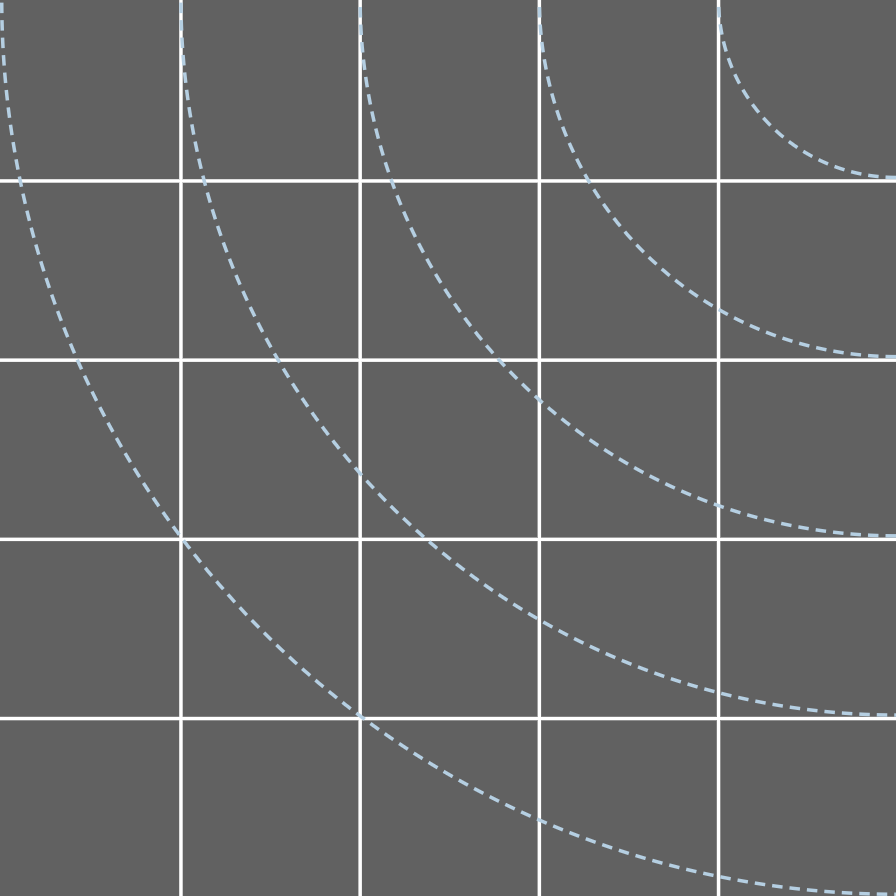
This pattern is drawn by a Shadertoy shader. Its source:

```glsl
const vec3 BACKGROUND = vec3(0.38);
const vec3 GRID_COLOR = vec3(1.0);
const vec3 ARC_COLOR = vec3(0.71, 0.81, 0.885);
const float CELL = 0.2;
const float CELL_COUNT = 5.0;
const float STROKE = 1.0 / 256.0;
const float DASH = 3.0 * STROKE;
const float DASH_PERIOD = 5.0 * STROKE;
const float TAU = 6.2831853;

// Antialiased coverage of a signed distance, one pixel wide
float coverage(float dist, float pixel) {
    return clamp(0.5 - dist / pixel, 0.0, 1.0);
}

// Inner grid lines, each starting on its cell boundary
float gridMask(vec2 p, float pixel) {
    vec2 index = clamp(round((p - 0.5 * STROKE) / CELL), 1.0, CELL_COUNT - 1.0);
    vec2 dist = abs(p - index * CELL - 0.5 * STROKE) - 0.5 * STROKE;
    return coverage(min(dist.x, dist.y), pixel);
}

// Concentric circles with a whole number of dashes around each
float arcMask(vec2 p, float pixel) {
    float r = length(p);
    float ring = clamp(round((r + 0.5 * STROKE) / CELL), 1.0, CELL_COUNT);
    float radius = ring * CELL - 0.5 * STROKE;
    float circumference = TAU * radius;
    float dashes = round(circumference / DASH_PERIOD);
    float period = circumference / dashes;

    // Arc length from the top of the circle, clockwise
    float along = (atan(p.x, p.y) / TAU + 0.5) * circumference;
    float offset = (fract((along - 0.5 * DASH) / period + 0.5) - 0.5) * period;

    float across = coverage(abs(r - radius) - 0.5 * STROKE, pixel);
    return across * coverage(abs(offset) - 0.5 * DASH, pixel);
}

void mainImage(out vec4 fragColor, in vec2 fragCoord) {
    vec2 uv = fragCoord / iResolution.xy;
    float pixel = 1.0 / min(iResolution.x, iResolution.y);

    // Grid runs from the top left, arcs from the top right corner
    vec2 fromTopLeft = vec2(uv.x, 1.0 - uv.y);
    vec2 fromTopRight = 1.0 - uv;

    vec3 color = mix(BACKGROUND, GRID_COLOR, gridMask(fromTopLeft, pixel));
    color = mix(color, ARC_COLOR, arcMask(fromTopRight, pixel));
    fragColor = vec4(color, 1.0);
}
```
